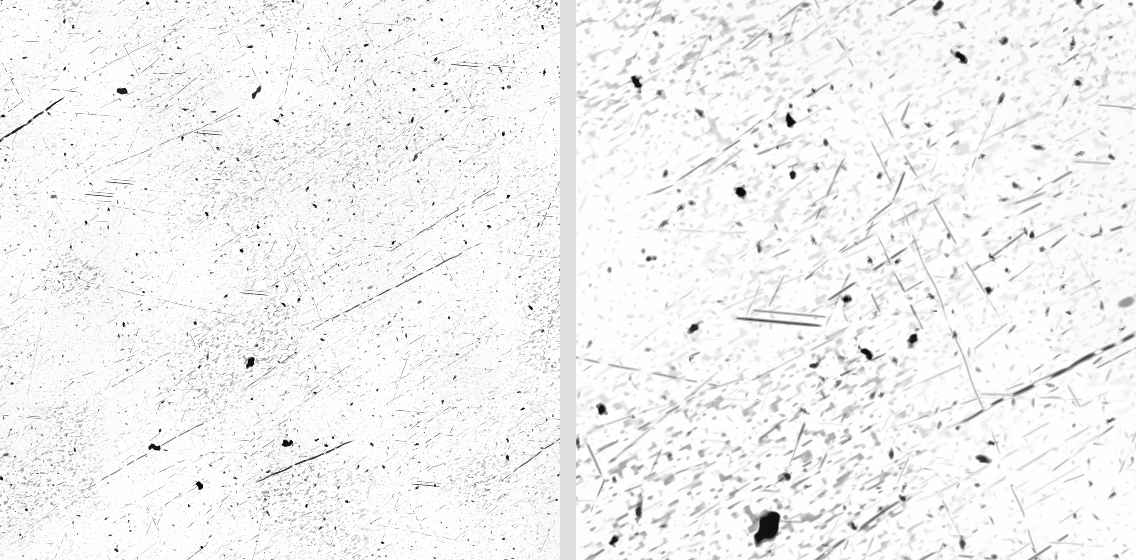
Left, the full canvas; right, a detail of the centre.
This texture is drawn by a three.js fragment shader. Its source:

```glsl
// Worn white surface with black scratches, chipped specks and fine dust.
#define PAPER vec3(0.996)
#define INK vec3(0.04)
#define SOFT 0.0017
#define SCRATCH_LAYERS 13
#define SCRATCH_DENSITY 0.36
#define SPECK_DENSITY 0.27
#define PINPOINT_DENSITY 0.5
#define LONG_SCRATCHES 24
#define DOUBLE_MARKS 6
#define DUST 0.3
#define HAZE 0.014

varying vec2 vUv;

vec3 hash3(vec2 p) {
  vec3 q = fract(p.xyx * vec3(0.1031, 0.1030, 0.0973));
  q += dot(q, q.yxz + 33.33);
  return fract((q.xxy + q.yzz) * q.zyx);
}

float noise(vec2 p) {
  vec2 i = floor(p), f = fract(p);
  f = f * f * (3.0 - 2.0 * f);
  float low = mix(hash3(i).x, hash3(i + vec2(1, 0)).x, f.x);
  float high = mix(hash3(i + vec2(0, 1)).x, hash3(i + vec2(1, 1)).x, f.x);
  return mix(low, high, f.y);
}

// Turns p into a frame whose x axis points along the angle.
mat2 frame(float angle) {
  float c = cos(angle), s = sin(angle);
  return mat2(c, -s, s, c);
}

float cover(float inside) {
  return clamp(inside / SOFT + 0.5, 0.0, 1.0);
}

// Line along x, thinning towards both ends.
float stroke(vec2 d, float halfLength, float halfWidth) {
  float along = abs(d.x) / halfLength;
  float taper = 1.0 - smoothstep(0.6, 1.0, along);
  return cover(halfWidth * (0.4 + 0.6 * taper) - abs(d.y)) * smoothstep(0.0, 0.3, taper);
}

// Main directions: rising, steep, nearly level and falling.
float scratchAngle(float i, float jitter) {
  float kind = mod(i, 6.0);
  float angle = kind < 3.0 ? 0.5 : kind < 4.0 ? 1.22 : kind < 5.0 ? -0.12 : 0.62;
  if (mod(i, 12.0) > 10.5) angle = -1.05;
  return angle + (jitter - 0.5) * 0.3;
}

// One broken hairline per long cell of a turned grid.
float fineScratches(vec2 p, float angle, float seed, float wear) {
  vec2 cells = vec2(7.0, 48.0);
  vec2 q = frame(angle) * p;
  vec2 g = q * cells;
  g.x += hash3(vec2(floor(g.y), seed)).x * 7.0;
  vec2 id = floor(g) + seed * 17.0;
  vec3 r = hash3(id), s = hash3(id + 71.5);
  vec2 d = (fract(g) - 0.5) / cells;
  d.y -= (r.y - 0.5) * 0.01 + d.x * (r.z - 0.5) * 0.1;
  float gaps = smoothstep(0.42, 0.7, noise(q * vec2(150.0, 350.0) + seed));
  float present = step(r.x, SCRATCH_DENSITY * mix(0.5, 1.5, wear));
  float line = stroke(d, mix(0.01, 0.066, s.x * s.x), mix(0.0001, 0.0005, s.z));
  return present * line * gaps * mix(0.12, 0.85, s.y * s.y);
}

// One ragged chip per grid cell; the smaller ones are paler.
float specks(vec2 p, float cells, float radius, float density) {
  vec2 q = frame(cells) * p * cells;
  vec2 id = floor(q) + cells;
  vec3 r = hash3(id), s = hash3(id + 37.5);
  vec2 offset = (fract(q) - 0.3 - 0.4 * r.xy) / cells;
  vec2 d = frame(0.6 - cells + (r.z - 0.5) * 3.0) * offset;
  d.x *= mix(0.35, 0.85, s.x);
  float size = radius * mix(0.35, 1.0, s.y * s.y);
  float ragged = (noise(p / radius) - 0.5) * size * 1.2;
  return cover(size - length(d) - ragged) * step(s.z, density) * mix(0.4, 1.0, s.y);
}

// Gouges spread evenly over the canvas; the rising ones may be heavy.
float longScratches(vec2 p) {
  float ink = 0.0;
  for (int i = 0; i < LONG_SCRATCHES; i++) {
    float n = float(i);
    vec3 r = hash3(vec2(n, 8.3)), s = hash3(vec2(n, 41.7));
    vec2 centre = fract(n * vec2(0.7549, 0.5698) + vec2(0.2, 0.35));
    float angle = scratchAngle(n, r.x);
    float heavy = s.x * s.x * mix(0.2, 1.0, step(abs(angle - 0.55), 0.3));
    vec2 d = frame(angle) * (p - centre);
    d.y += d.x * d.x * (r.y - 0.5) * 0.4 + (noise(vec2(d.x * 50.0, n)) - 0.5) * 0.002;
    float rough = noise(d * vec2(150.0, 420.0) + n * 9.0);
    float width = mix(0.0001, 0.0022, heavy) * mix(0.4, 1.3, rough);
    float gaps = smoothstep(0.28, 0.62, rough + heavy * 0.3);
    ink = max(ink, stroke(d, mix(0.06, 0.2, r.z), width) * gaps * mix(0.5, 0.95, heavy));
  }
  return ink;
}

// Short pairs of parallel, nearly level nicks.
float doubleMarks(vec2 p) {
  float ink = 0.0;
  for (int i = 0; i < DOUBLE_MARKS; i++) {
    vec3 r = hash3(vec2(float(i), 93.1));
    vec2 d = frame(-0.09) * (p - 0.1 - 0.8 * r.xy);
    ink = max(ink, stroke(d, 0.028, 0.0006) * 0.9);
    ink = max(ink, stroke(d - vec2(0.006, 0.0055), 0.024, 0.0003) * 0.65);
  }
  return ink;
}

void main() {
  vec2 p = vUv;
  float wear = smoothstep(0.2, 0.8, 0.6 * noise(p * 6.0 + 3.0) + 0.4 * noise(p * 22.0));

  float ink = max(longScratches(p), doubleMarks(p));
  for (int i = 0; i < SCRATCH_LAYERS; i++) {
    float n = float(i);
    float angle = scratchAngle(n, hash3(vec2(n, 5.5)).x);
    ink = max(ink, fineScratches(p, angle, n + 1.0, wear));
  }

  // Chips from rare large ones down to pale pinpoints
  float density = SPECK_DENSITY * mix(0.45, 1.55, wear);
  ink = max(ink, specks(p, 9.0, 0.0062, 0.2));
  ink = max(ink, specks(p, 45.0, 0.0022, density));
  ink = max(ink, specks(p, 88.0, 0.0011, density) * 0.8);
  ink = max(ink, specks(p, 171.0, 0.0006, PINPOINT_DENSITY) * 0.25);

  // Streaky dust gathered in worn patches, and a faint haze
  float streak = noise(frame(0.5) * p * vec2(230.0, 430.0));
  float patches = smoothstep(0.62, 0.92, noise(p * 8.0 + 21.0)) + 0.35 * wear;
  float dust = smoothstep(0.6, 0.95, streak) * patches * DUST;
  float haze = smoothstep(0.55, 0.9, noise(p * 6.0 + 50.0)) * HAZE;
  ink = 1.0 - (1.0 - ink) * (1.0 - dust) * (1.0 - haze);

  gl_FragColor = vec4(mix(PAPER, INK, clamp(ink, 0.0, 1.0)), 1.0);
}
```
